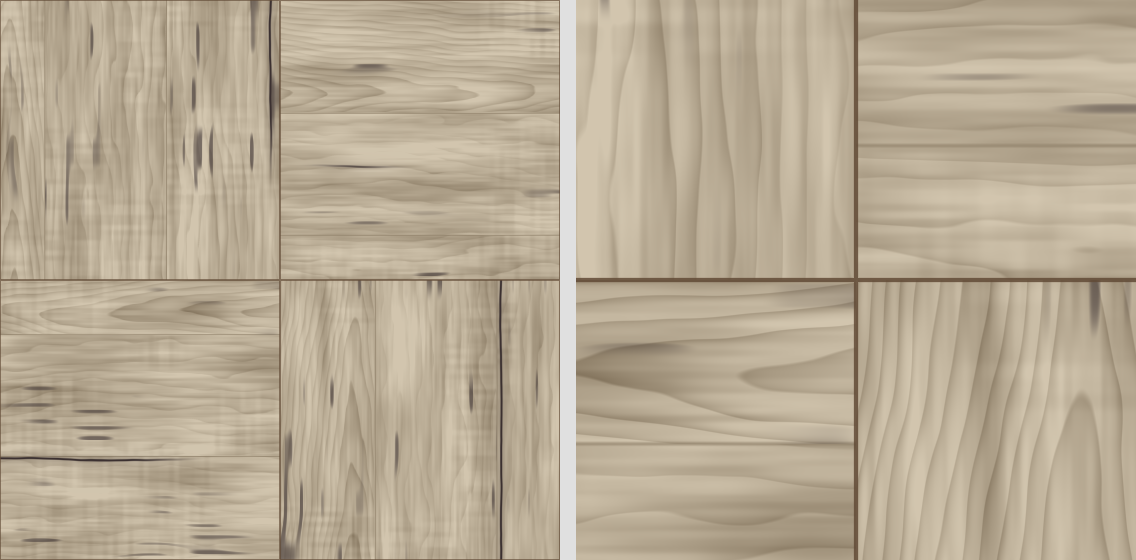
Left: the whole. Right: its middle third, enlarged.
Write a Shadertoy shader that draws this texture.

```glsl
const vec3 DEEP_GRAIN = vec3(0.53, 0.47, 0.38);
const vec3 PALE_WOOD = vec3(0.80, 0.75, 0.66);
const vec3 CRACK_COLOR = vec3(0.23, 0.19, 0.19);
const vec3 JOINT_COLOR = vec3(0.38, 0.29, 0.21);
const float TILES = 2.0;
const float PLANK_WIDTH = 0.435;

// Per tile: first plank seam, arch centre, crack position, arch direction
const vec4 TILE_PLAN[4] = vec4[4](
    vec4(0.195, 0.11, 0.640, -1.0), vec4(0.340, 0.27, 0.790, 1.0),
    vec4(0.160, 0.05, 0.968, 1.0), vec4(0.405, 0.33, 0.595, 1.0));
// Per tile: start and end of the crack along the grain
const vec2 CRACK_SPAN[4] = vec2[4](
    vec2(-0.4, 0.75), vec2(-0.5, 1.5), vec2(0.3, 1.4), vec2(0.05, 0.5));

float hash(vec2 p) {
    vec3 q = fract(p.xyx * vec3(0.1031, 0.1030, 0.0973));
    q += dot(q, q.yzx + 33.33);
    return fract((q.x + q.y) * q.z);
}

float noise(vec2 p) {
    vec2 cell = floor(p), f = fract(p);
    f = f * f * f * (f * (f * 6.0 - 15.0) + 10.0);
    float low = mix(hash(cell), hash(cell + vec2(1, 0)), f.x);
    float high = mix(hash(cell + vec2(0, 1)), hash(cell + vec2(1, 1)), f.x);
    return mix(low, high, f.y);
}

float fbm(vec2 p) {
    float sum = 0.0, weight = 0.5;
    for (int i = 0; i < 4; i++) {
        sum += weight * noise(p);
        p = p * 2.03 + 17.3;
        weight *= 0.5;
    }
    return sum / 0.9375;
}

float lineMask(float dist, float halfWidth, float soft) {
    return 1.0 - smoothstep(halfWidth - soft, halfWidth + soft, abs(dist));
}

// Growth rings: nested arches or nearly straight bands
float ringField(vec2 p, vec2 seed, float centre, float direction, float arched) {
    float warp = fbm(p * vec2(1.8, 6.0) + seed) - 0.5;
    float detail = noise(p * vec2(9.0, 24.0) + seed) - 0.5;
    float x = (p.y - centre + 0.035 * (noise(p.xx * 3.0 + seed) - 0.5)) / 0.055;
    float arch = 4.5 * (direction * p.x + 0.65 * sqrt(1.0 + x * x));
    float bands = p.y * 24.0 + 3.5 * warp;
    return mix(bands, arch + 2.2 * warp, arched) + 0.28 * detail;
}

// Each ring darkens slowly and ends in a crisp edge
float ringShade(float field) {
    float footprint = fwidth(field);
    float edge = clamp(footprint * 1.5, 0.08, 0.5);
    float f = fract(field);
    float shade = f * f * f * (1.0 - smoothstep(1.0 - edge, 1.0, f));
    return shade * (1.0 - smoothstep(0.35, 0.9, footprint));
}

// Short dark mineral streaks running with the grain
float flecks(vec2 p, vec2 seed) {
    float gate = smoothstep(0.5, 0.7, noise(p * vec2(2.5, 7.0) + seed + 40.0));
    float bend = 0.9 * noise(p * vec2(5.0, 3.0) + seed);
    return gate * smoothstep(0.76, 0.95, noise(p * vec2(5.0, 52.0) + seed + vec2(0.0, bend)));
}

float crack(vec2 p, vec2 seed, float across, vec2 span) {
    float wander = 0.014 * (fbm(p.xx * 2.5 + seed) - 0.5);
    float fade = smoothstep(span.x, span.x + 0.3, p.x)
               * (1.0 - smoothstep(span.y - 0.3, span.y, p.x));
    float dist = p.y - across + wander;
    return fade * (0.85 * lineMask(dist, 0.0035, 0.003) + 0.2 * exp(-abs(dist) * 70.0));
}

// p.x runs along the grain, p.y across it
vec3 woodTile(vec2 p, float id, vec4 plan, vec2 span) {
    float plankCoord = (p.y - plan.x) / PLANK_WIDTH + 1.0;
    float plank = floor(plankCoord);
    float archPlank = floor((plan.y - plan.x) / PLANK_WIDTH + 1.0);
    float arched = 1.0 - step(0.5, abs(plank - archPlank));
    vec2 seed = vec2(31.7 * id + 5.3, 19.1 * plank + 47.9 * id + 11.0);

    float rings = ringShade(ringField(p, seed, plan.y, plan.w, arched));
    float ringStrength = mix(0.15 + 0.3 * noise(p * vec2(1.5, 5.0) + seed + 9.0), 0.5, arched);
    float blotch = fbm(p * vec2(2.6, 8.0) + seed + 70.0) - 0.5;
    float streak = fbm(p * vec2(1.3, 26.0) + seed + 23.0) - 0.5;
    float fibre = noise(p * vec2(8.0, 115.0) + seed) - 0.5;
    float ripple = noise(p * vec2(55.0, 7.0) + seed) - 0.5;
    float rippleGate = smoothstep(0.4, 0.7, noise(p * vec2(3.0, 4.0) + seed + 55.0));

    float tone = 0.82 + 0.12 * (hash(seed) - 0.5) + 0.75 * blotch + 0.6 * streak
               + 0.24 * fibre + 0.2 * ripple * rippleGate - ringStrength * rings;
    vec3 color = mix(DEEP_GRAIN, PALE_WOOD, clamp(tone, -0.15, 1.08));

    // Plank seams and dark defects
    float seam = (plankCoord - round(plankCoord)) * PLANK_WIDTH;
    color = mix(color, DEEP_GRAIN, 0.55 * lineMask(seam, 0.002, 0.002));
    color = mix(color, CRACK_COLOR, 0.6 * flecks(p, seed));
    vec2 crackSeed = vec2(id * 13.0 + 3.0, 8.0);
    return mix(color, CRACK_COLOR, clamp(crack(p, crackSeed, plan.z, span), 0.0, 1.0));
}

void mainImage(out vec4 fragColor, in vec2 fragCoord) {
    vec2 grid = fragCoord / iResolution.xy * TILES;
    vec2 tile = min(floor(grid), TILES - 1.0);
    vec2 local = grid - tile;
    int id = int(tile.x + TILES * tile.y);

    // Grain direction alternates like a checkerboard
    bool horizontal = mod(tile.x + tile.y, 2.0) < 0.5;
    vec2 p = horizontal ? vec2(local.x, 1.0 - local.y) : local.yx;
    vec3 color = woodTile(p, float(id), TILE_PLAN[id], CRACK_SPAN[id]);

    // Fine joints around every tile
    vec2 border = min(local, 1.0 - local);
    float pixel = TILES / min(iResolution.x, iResolution.y);
    float joint = lineMask(min(border.x, border.y), 0.0026, 0.6 * pixel);
    fragColor = vec4(mix(color, JOINT_COLOR, 0.85 * joint), 1.0);
}
```
